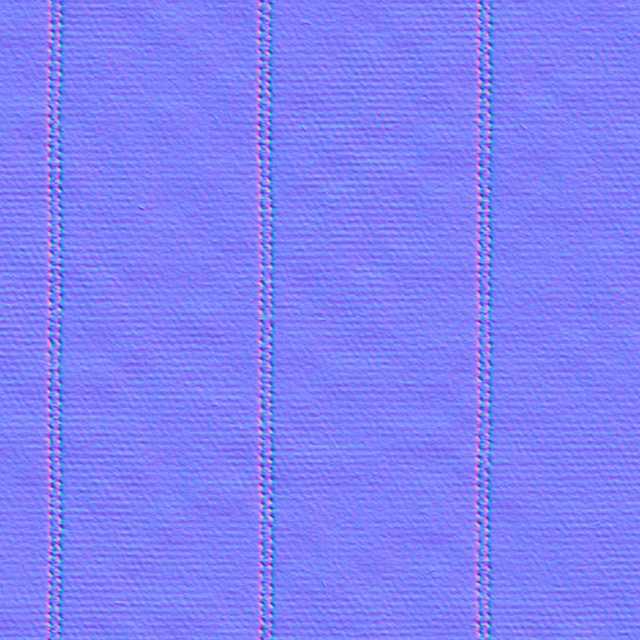
Reproduce this texture map procedurally as a Shadertoy shader.

```glsl
// Tangent-space normal map of a plain woven cloth with three double-stitched seams.
// A height field sums weave, grain, slubs and stitch grooves; finite differences
// turn its slope into a surface normal, stored as colour.

const float TAU = 6.2831853;

float hash(vec2 p) {
    vec3 q = fract(p.xyx * vec3(0.1031, 0.1030, 0.0973));
    q += dot(q, q.yzx + 33.33);
    return fract((q.x + q.y) * q.z);
}

float noise(vec2 p) {
    vec2 i = floor(p), f = fract(p);
    f = f * f * f * (f * (f * 6.0 - 15.0) + 10.0);
    return mix(mix(hash(i), hash(i + vec2(1, 0)), f.x),
               mix(hash(i + vec2(0, 1)), hash(i + vec2(1, 1)), f.x), f.y);
}

// Level rows of staggered threads, worn in patches, with grain and soft undulation
float weaveHeight(vec2 p) {
    vec2 drift = vec2(noise(p * 19.0), noise(p * vec2(7, 12) + 40.0)) - 0.5;
    vec2 q = (p + vec2(0.006, 0.003) * drift) * vec2(76, 90);
    float rows = 0.00024 * cos(TAU * q.y);
    float bumps = 0.00019 * cos(TAU * q.x) * sin(0.5 * TAU * q.y);
    float wear = 0.5 + 0.9 * noise(p * 7.0 + 13.0);
    float uneven = 0.6 + 0.8 * noise(q * vec2(0.9, 1.0) + 29.0);
    float grain = 0.00060 * noise(p * vec2(140, 170) + 7.0)
                + 0.00050 * noise(p * vec2(235, 270) + 91.0);
    float undulation = 0.0022 * noise(p * vec2(19, 22) + 63.0);
    return (rows + bumps) * wear * uneven + grain + undulation;
}

// Sparse short raised fibres, at most one per cell
float slubHeight(vec2 p) {
    vec2 g = p * 7.0, cell = floor(g);
    if (hash(cell + 5.0) > 0.25) return 0.0;
    vec2 centre = 0.25 + 0.5 * vec2(hash(cell + 21.0), hash(cell + 57.0));
    vec2 d = (fract(g) - centre) / 7.0;
    float angle = TAU * hash(cell + 83.0);
    vec2 along = vec2(cos(angle), sin(angle));
    float halfLength = 0.001 + 0.006 * hash(cell + 99.0);
    d -= along * clamp(dot(d, along), -halfLength, halfLength);
    return 0.0008 * exp(-dot(d, d) / 0.000003);
}

// Two parallel grooves per seam, pinched into separate stitches
float seamHeight(vec2 p) {
    float height = 0.0;
    for (int i = 0; i < 3; i++) {
        float k = float(i);
        float centre = 0.087 + 0.328 * k + 0.006 * k * (k - 1.0);
        float x = p.x - centre - 0.005 * (noise(vec2(p.y * 5.0, k * 9.0)) - 0.5);
        if (abs(x) > 0.035) continue;

        // Crushed stretch half way up each seam
        float crush = exp(-pow((p.y - 0.503) / 0.007, 2.0));
        for (int j = 0; j < 2; j++) {
            float side = float(j);
            vec2 rowId = vec2(k * 17.0 + side * 5.0, 3.0);
            float wobble = 0.0030 * (noise(vec2(p.y * 80.0, 0) + rowId) - 0.5);
            float d = x - (side - 0.5) * 0.0145 - wobble;
            float phase = p.y * 66.0 + 0.3 * side + d * 22.0
                        + 0.5 * noise(vec2(p.y * 27.0, 0) + rowId);
            float stitch = pow(0.5 + 0.5 * cos(TAU * phase), 1.8);
            float depth = 0.0024 + 0.0022 * noise(vec2(p.y * 66.0, 8) + rowId);
            float groove = exp(-d * d / 0.000012);
            height -= depth * groove * (0.4 + 0.75 * stitch) * (1.0 - 0.6 * crush);
        }
        // Shallow dip of the whole seam, and loose fibres around it
        float spread = exp(-pow(x / 0.013, 2.0));
        float fibres = noise(p * vec2(170, 260) + 31.0);
        height += spread * ((0.0014 + 0.0016 * crush) * fibres - 0.0022);
    }
    return height;
}

float clothHeight(vec2 p) {
    return weaveHeight(p) + slubHeight(p) + seamHeight(p);
}

void mainImage(out vec4 fragColor, in vec2 fragCoord) {
    vec2 uv = fragCoord / iResolution.xy;
    vec2 e = vec2(0.0006, 0);

    // Central differences smooth the relief at a fixed canvas scale
    vec2 slope = vec2(clothHeight(uv + e.xy) - clothHeight(uv - e.xy),
                      clothHeight(uv + e.yx) - clothHeight(uv - e.yx)) / (2.0 * e.x);

    // Skewed threads lean part of each vertical slope sideways
    slope.x += 0.24 * slope.y;
    vec3 normal = normalize(vec3(-slope, 1));
    vec3 colour = normal * 0.5 + 0.5;

    // Downward faces lose a little blue
    colour.b -= clamp(0.018 - 0.12 * normal.y, 0.0, 0.06);
    fragColor = vec4(colour, 1);
}
```
